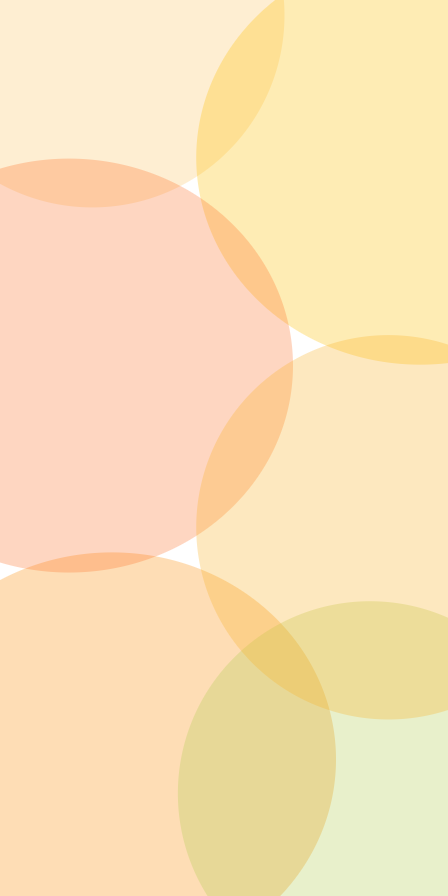
Reproduce this background procedurally as a Shadertoy shader.

```glsl
// Six large translucent pastel discs overlapping on white paper.
// Each disc is an ellipse distance field, layered with one shared opacity,
// so that the overlaps deepen into warmer lens shapes.

const float OPACITY = 0.295;                // strength of every disc
const vec2 ROUND = vec2(0.429);             // radii, in canvas widths
const vec2 WIDE = vec2(0.500, 0.462);
const vec2 CANVAS = vec2(1.0, 2.0);         // extent of the layout

// Disc colours as they look on plain white paper
const vec3 PAPER = vec3(1.0);
const vec3 CREAM = vec3(0.996, 0.933, 0.824);
const vec3 LEMON = vec3(0.998, 0.925, 0.705);
const vec3 APRICOT = vec3(0.996, 0.867, 0.710);
const vec3 SAGE = vec3(0.910, 0.941, 0.796);
const vec3 BLUSH = vec3(0.998, 0.839, 0.757);
const vec3 VANILLA = vec3(0.992, 0.910, 0.749);

// Approximate signed distance from the ellipse edge
float ellipseDistance(vec2 p, vec2 radii) {
    float scaled = length(p / radii);
    float slope = length(p / (radii * radii));
    return scaled * (scaled - 1.0) / max(slope, 1e-4);
}

// Lays one translucent disc over the colour below
vec3 addDisc(vec3 below, vec2 p, vec2 center, vec2 radii, vec3 tint) {
    float pixel = CANVAS.x / iResolution.x;
    float cover = clamp(0.5 - ellipseDistance(p - center, radii) / pixel, 0.0, 1.0);
    vec3 tinted = tint - (1.0 - OPACITY) * (PAPER - below);
    return mix(below, tinted, cover);
}

void mainImage(out vec4 fragColor, in vec2 fragCoord) {
    vec2 p = fragCoord / iResolution.xy * CANVAS;
    vec3 color = PAPER;

    // Discs from back to front
    color = addDisc(color, p, vec2(0.206, 1.966), ROUND, CREAM);
    color = addDisc(color, p, vec2(0.938, 1.648), WIDE, LEMON);
    color = addDisc(color, p, vec2(0.250, 0.305), WIDE, APRICOT);
    color = addDisc(color, p, vec2(0.826, 0.229), ROUND, SAGE);
    color = addDisc(color, p, vec2(0.154, 1.184), WIDE, BLUSH);
    color = addDisc(color, p, vec2(0.867, 0.823), ROUND, VANILLA);

    fragColor = vec4(clamp(color, 0.0, 1.0), 1.0);
}
```
